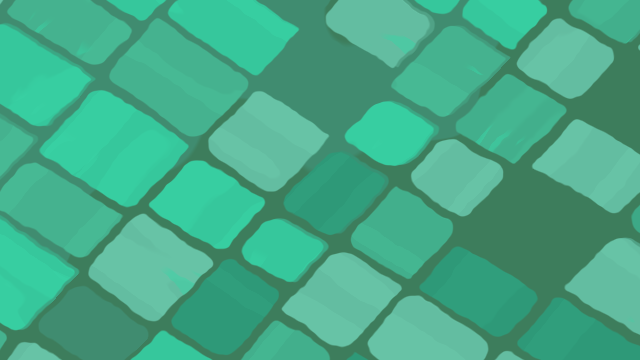
Give the GLSL for this pattern, as a WebGL 2 fragment shader.

```glsl
#version 300 es
precision highp float;

#define COL_START 0.352
#define COL_PITCH 0.278
#define COL_SWAY 0.065
#define ROW_START -0.856
#define ROW_PITCH 0.2315
#define ROW_JITTER 0.08
#define GAP 0.012
#define WOBBLE 0.011
#define TILT 0.09
#define CORNER 0.05
#define EMPTY_CHANCE 0.06

uniform vec2 u_resolution;
out vec4 outColor;

const vec3 GROUND = vec3(0.24, 0.49, 0.36);
const vec3 PATCH  = vec3(0.25, 0.55, 0.44);
const vec3 BRIGHT = vec3(0.21, 0.78, 0.61);
const vec3 MID    = vec3(0.27, 0.70, 0.56);
const vec3 LIGHT  = vec3(0.39, 0.74, 0.63);
const vec3 TEAL   = vec3(0.18, 0.60, 0.47);

float hash(vec2 p) {
    return fract(sin(dot(p, vec2(127.1, 311.7))) * 43758.5453);
}

float noise(vec2 p) {
    vec2 i = floor(p), f = fract(p);
    f = f * f * (3.0 - 2.0 * f);
    return mix(mix(hash(i), hash(i + vec2(1, 0)), f.x),
               mix(hash(i + vec2(0, 1)), hash(i + vec2(1, 1)), f.x), f.y);
}

// Uneven boundaries of the slanted columns and of the rows in each column
float colEdge(float k) {
    return COL_START + COL_PITCH * k + COL_SWAY * sin(1.15 * k);
}

float rowEdge(float k, float col) {
    return ROW_START + ROW_PITCH * k + ROW_JITTER * (hash(vec2(col, k) + 3.7) - 0.5);
}

float roundBox(vec2 q, vec2 halfSize, float radius) {
    vec2 d = abs(q) - halfSize + radius;
    return length(max(d, 0.0)) + min(max(d.x, d.y), 0.0) - radius;
}

// Alternating rows of bright and muted paint, darker towards the right
vec3 tileColor(vec2 cell) {
    float h = hash(cell + 21.3);
    bool third = mod(cell.x, 3.0) == 1.0;
    bool evenRow = mod(cell.y, 2.0) == 0.0;
    if (h < EMPTY_CHANCE || (third && mod(cell.y, 4.0) == 2.0))
        return cell.x < 2.0 ? PATCH : GROUND;
    if (evenRow) return cell.x < 3.0 ? BRIGHT : LIGHT;
    bool deep = cell.x > 4.0 || (cell.x > 1.0 && mod(cell.x, 2.0) == 0.0);
    if (deep && cell.y > 2.0) return TEAL;
    return third ? LIGHT : mix(MID, TEAL, 0.12 * max(cell.x - 2.0, 0.0));
}

void main() {
    float px = 1.0 / u_resolution.y;
    vec2 p = vec2(gl_FragCoord.x, u_resolution.y - gl_FragCoord.y) * px;

    // Slanted axes: x runs down to the right, y down to the left
    vec2 st = vec2(0.744 * p.x + 0.693 * p.y, 0.861 * p.y - 0.545 * p.x);

    // Cell lookup
    vec2 cell;
    cell.x = floor((st.x - COL_START) / COL_PITCH);
    cell.x += step(colEdge(cell.x + 1.0), st.x) - step(st.x, colEdge(cell.x));
    cell.y = floor((st.y - ROW_START) / ROW_PITCH);
    cell.y += step(rowEdge(cell.y + 1.0, cell.x), st.y) - step(st.y, rowEdge(cell.y, cell.x));
    vec2 lo = vec2(colEdge(cell.x), rowEdge(cell.y, cell.x));
    vec2 hi = vec2(colEdge(cell.x + 1.0), rowEdge(cell.y + 1.0, cell.x));

    // Hand-cut tile outline
    vec2 rnd = vec2(hash(cell + 5.1), hash(cell + 9.4));
    vec2 q = st - 0.5 * (lo + hi);
    q += WOBBLE * (vec2(noise(p * 19.0), noise(p * 19.0 + 40.0)) - 0.5);
    q += 0.4 * WOBBLE * (vec2(noise(p * 60.0 + 7.0), noise(p * 60.0 + 70.0)) - 0.5);
    q += TILT * (rnd - 0.5) * q.yx;
    vec2 halfSize = 0.5 * (hi - lo) - GAP * (0.7 + 0.8 * rnd.yx);
    float radius = mix(0.004, CORNER, hash(cell * 3.0 + sign(q)));
    float d = roundBox(q, halfSize, radius);

    // Ground with flat blotches, paler towards the upper left
    float blotch = noise(p * 3.2 + 11.0) + 0.5 - 0.75 * st.x;
    vec3 color = mix(GROUND, PATCH, smoothstep(0.38, 0.40, blotch));

    // Underpaint showing as a rim on some tiles
    vec3 paint = tileColor(cell);
    float rim = roundBox(q - vec2(0.008, -0.009), halfSize, radius);
    color = mix(color, mix(PATCH, paint, 0.45),
                step(0.6, rnd.x) * smoothstep(px, -px, rim));

    // Broad tone bands and thin dry-brush streaks along one axis of the tile
    vec2 along = rnd.y < 0.5 ? q.xy : q.yx;
    float band = noise(along * vec2(3.0, 17.0) + cell * 13.0);
    float streak = noise(along * vec2(6.0, 48.0) + cell * 17.0);
    float nearEnd = smoothstep(0.02, 0.06, along.x) * step(0.45, rnd.x);
    bool painted = paint != GROUND && paint != PATCH;
    if (painted) {
        paint *= 1.0 + 0.035 * smoothstep(0.60, 0.63, band);
        paint = mix(paint, BRIGHT * 1.06, 0.5 * nearEnd * smoothstep(0.76, 0.81, streak));
    }
    color = mix(color, paint, smoothstep(px, -px, d));

    outColor = vec4(color, 1.0);
}
```
